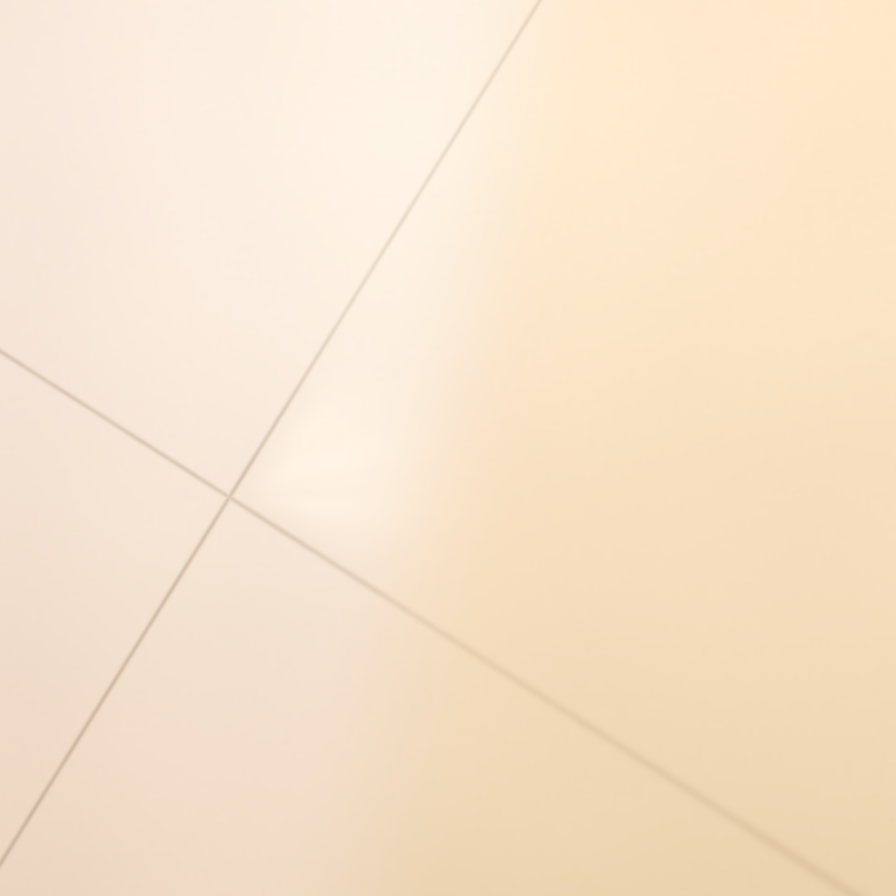
Write a WebGL 2 fragment shader that draws this texture.

```glsl
#version 300 es
precision highp float;
// Cream glazed floor tiles in close-up, with thin slanted joints and soft warm light.

uniform vec2 u_resolution;
out vec4 fragColor;

vec2 hashGradient(vec2 cell) {
    vec2 h = vec2(dot(cell, vec2(127.1, 311.7)), dot(cell, vec2(269.5, 183.3)));
    return 2.0 * fract(sin(h) * 43758.55) - 1.0;
}

float gradientNoise(vec2 p) {
    vec2 cell = floor(p), f = fract(p);
    vec2 w = f * f * f * (f * (f * 6.0 - 15.0) + 10.0);
    float a = dot(hashGradient(cell), f);
    float b = dot(hashGradient(cell + vec2(1, 0)), f - vec2(1, 0));
    float c = dot(hashGradient(cell + vec2(0, 1)), f - vec2(0, 1));
    float d = dot(hashGradient(cell + vec2(1, 1)), f - vec2(1, 1));
    return mix(mix(a, b, w.x), mix(c, d, w.x), w.y);
}

float glow(vec2 offset, vec2 radius) {
    vec2 r = offset / radius;
    return exp(-dot(r, r));
}

// Pale pinkish left side meeting a peach right side along a slanted soft edge
vec3 glazeColor(vec2 p) {
    vec3 pale = mix(vec3(0.932, 0.845, 0.758), vec3(0.985, 0.926, 0.874), smoothstep(-0.25, 0.85, p.y));
    pale += vec3(0.010, 0.028, 0.020) * glow(p - vec2(0.46, 0.88), vec2(0.22, 0.38));
    pale += vec3(0.006, 0.006, 0.010) * glow(p - vec2(0.40, 0.50), vec2(0.20, 0.25));
    pale -= vec3(0.016, 0.020, 0.020) * (1.0 - smoothstep(0.0, 0.25, p.x));

    float height = 1.0 - pow(1.0 - clamp(p.y, 0.0, 1.0), 1.6);
    vec3 peach = mix(vec3(0.922, 0.824, 0.685), vec3(0.998, 0.903, 0.790), height);
    peach += vec3(0.002, 0.020, 0.022) * glow(p - vec2(0.66, 0.82), vec2(0.17, 0.24));
    peach += vec3(0.008, 0.004, 0.010) * glow(p - vec2(0.58, 0.52), vec2(0.12, 0.12));
    peach += vec3(0.004, 0.008, 0.018) * glow(p - vec2(0.42, 0.10), vec2(0.20, 0.25));

    float edge = p.x - 0.40 - 0.22 * p.y + 0.03 * gradientNoise(p * 4.0);
    return mix(pale, peach, smoothstep(-0.12, 0.10, edge));
}

void main() {
    vec2 p = gl_FragCoord.xy / u_resolution;
    float pixel = 1.0 / min(u_resolution.x, u_resolution.y);

    // Tile coordinates: signed distances from the two joints, one tile per unit
    vec2 fromCorner = p - vec2(0.256, 0.445);
    vec2 tile = vec2(dot(fromCorner, vec2(0.848, -0.530)),
                     dot(fromCorner, vec2(0.537, 0.843)));
    vec2 jointDistance = abs(tile - round(tile));

    vec3 color = glazeColor(p);

    // Bright reflection with faint fanned streaks, cut off by the joints
    float angle = atan(fromCorner.y, fromCorner.x + 0.05);
    float streaks = 0.90 + 0.5 * gradientNoise(vec2(angle * 9.0, length(fromCorner) * 3.0));
    float inside = smoothstep(-0.004, 0.04, tile.x) * smoothstep(-0.004, 0.04, tile.y);
    float shine = glow(fromCorner - vec2(0.10, 0.03), vec2(0.10, 0.08));
    color += vec3(0.030, 0.045, 0.045) * shine * streaks * inside;

    // Broad clouding and a fine upright weave
    color += 0.010 * gradientNoise(p * 5.0 + 3.0);
    color += 0.003 * gradientNoise(p * vec2(45.0, 120.0));
    color += 0.003 * gradientNoise(p * vec2(120.0, 45.0) + 9.0);

    // Joints: soft grooves, the rising one pales upward, the falling one blurs to the right
    float away = max(tile.x, 0.0);
    vec2 blur = vec2(0.0023, 0.0025 + 0.005 * away) + 0.3 * pixel;
    vec2 reach = jointDistance / blur;
    vec2 joint = exp(-reach * reach);
    joint *= vec2(mix(0.74, 0.42, smoothstep(-0.05, 0.30, tile.y)),
                  mix(0.62, 0.26, smoothstep(-0.05, 0.35, away)));
    joint *= 1.0 + 0.25 * gradientNoise(p * 18.0);
    color *= mix(vec3(1.0), vec3(0.82, 0.79, 0.75), max(joint.x, joint.y));

    fragColor = vec4(clamp(color, 0.0, 1.0), 1.0);
}
```
